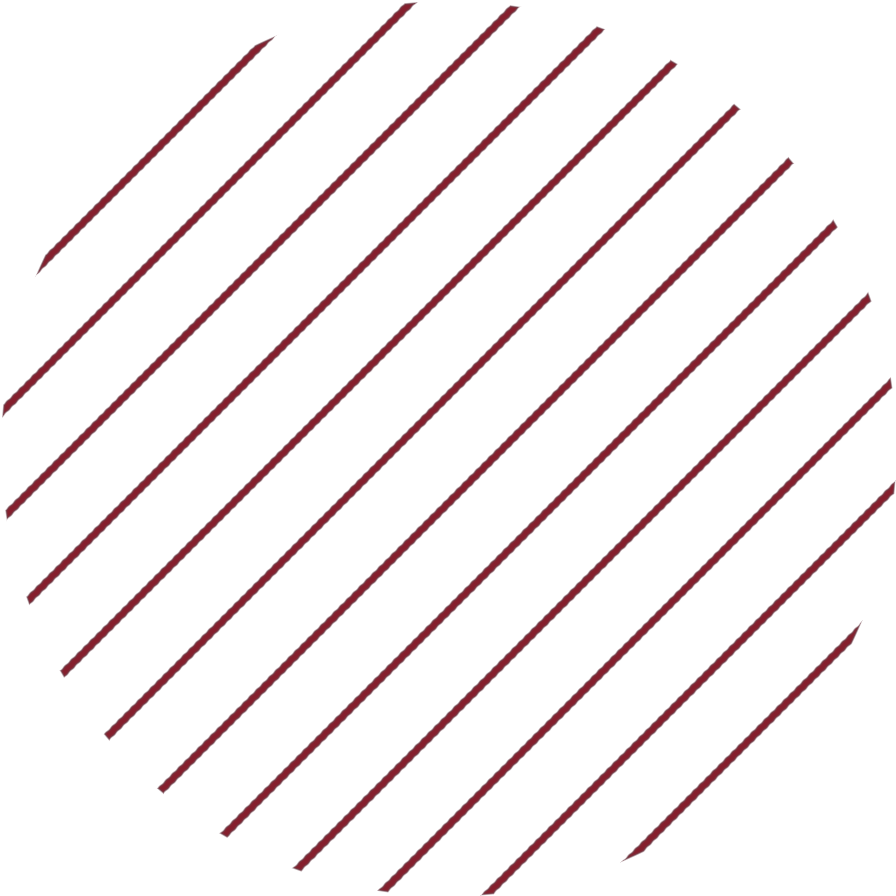
Give the GLSL for this pattern, as a Shadertoy shader.

```glsl
// Thin crimson diagonal stripes clipped to a disc on white.
#define SPACING 0.0849
#define HALF_WIDTH 0.0043
#define DISC_RADIUS 0.4993
#define DISC_OFFSET vec2(0.0009, -0.0009)
#define BEAD_PERIOD 0.0102
#define BEAD_DEPTH 0.0003
#define CORE_COLOR vec3(0.52, 0.12, 0.175)
#define RIM_COLOR vec3(0.44, 0.26, 0.30)
#define PAPER_COLOR vec3(1.0)

// Signed distance to the nearest stripe, with slightly beaded edges
float stripeDistance(vec2 p) {
    float across = (p.x - p.y) * inversesqrt(2.0);
    float along = (p.x + p.y) * inversesqrt(2.0);
    float offset = (fract(across / SPACING) - 0.5) * SPACING;
    float bead = cos(6.28318 * along / BEAD_PERIOD) * sign(offset);
    return abs(offset) - HALF_WIDTH - BEAD_DEPTH * bead;
}

void mainImage(out vec4 fragColor, in vec2 fragCoord) {
    float size = min(iResolution.x, iResolution.y);
    vec2 p = (fragCoord - 0.5 * iResolution.xy) / size - DISC_OFFSET;
    float softness = max(0.8 / size, 0.0012);

    // Stripes cut off by the disc
    float d = max(stripeDistance(p), length(p) - DISC_RADIUS);
    float coverage = 1.0 - smoothstep(-softness, softness, d);

    // Red core fading to a greyish rim
    float rim = smoothstep(-0.0027, 0.0, d);
    vec3 ink = mix(CORE_COLOR, RIM_COLOR, rim);
    fragColor = vec4(mix(PAPER_COLOR, ink, coverage), 1.0);
}
```
